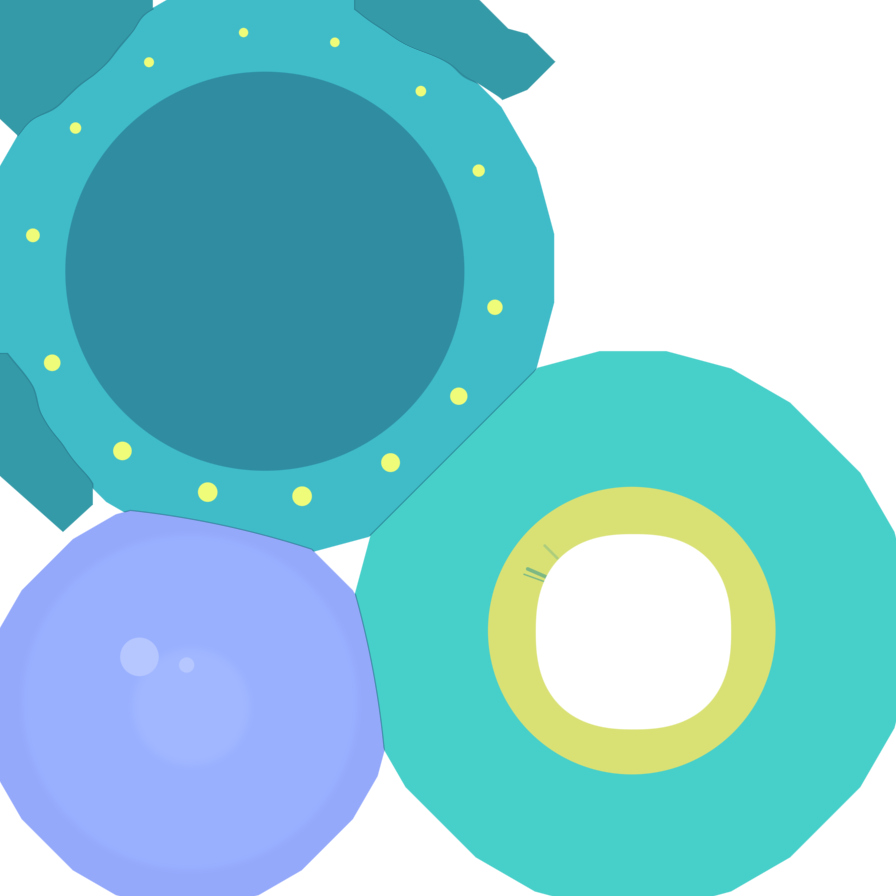
This background is drawn by a three.js fragment shader. Its source:

```glsl
varying vec2 vUv;

const vec3 PAPER = vec3(1.0);
const vec3 TEAL = vec3(0.25, 0.735, 0.785);
const vec3 DEEP_TEAL = vec3(0.184, 0.55, 0.633);
const vec3 PATCH = vec3(0.208, 0.604, 0.655);
const vec3 TURQUOISE = vec3(0.28, 0.81, 0.79);
const vec3 OLIVE = vec3(0.85, 0.882, 0.46);
const vec3 LEMON = vec3(0.935, 0.99, 0.48);
const vec3 STREAK = vec3(0.42, 0.69, 0.53);
const vec3 BLUE_RIM = vec3(0.584, 0.663, 0.985);
const vec3 BLUE = vec3(0.6, 0.69, 1.0);
const vec3 BLUE_CORE = vec3(0.63, 0.717, 1.0);
const vec3 GLINT = vec3(0.715, 0.78, 1.0);
const vec3 INK = vec3(0.13, 0.42, 0.5);

const float EDGE = 0.001;
const float INK_STRENGTH = 0.5;
const float BOW = 0.5;
const float WOBBLE = 0.016;
const float WOBBLE_SCALE = 28.0;
const int DOT_COUNT = 14;
// Facet distances at 0, 15, 30 and 45 degrees, relative to the radius
const vec4 FACETS = vec4(1.0, 0.997, 0.988, 0.975);

const vec2 DISC_CENTRE = vec2(0.2956, 0.6973);
const vec2 TEAL_CENTRE = vec2(0.2988, 0.7005);
const vec2 GREEN_CENTRE = vec2(0.7064, 0.2969);
const vec2 BLUE_CENTRE = vec2(0.209, 0.2135);

float hash(vec2 p) {
  vec3 q = fract(vec3(p.xyx) * 0.1031);
  q += dot(q, q.yzx + 33.33);
  return fract((q.x + q.y) * q.z);
}

float noise(vec2 p) {
  vec2 cell = floor(p), f = fract(p);
  f = f * f * (3.0 - 2.0 * f);
  return mix(mix(hash(cell), hash(cell + vec2(1, 0)), f.x),
             mix(hash(cell + vec2(0, 1)), hash(cell + vec2(1, 1)), f.x), f.y);
}

float cover(float d) { return 1.0 - smoothstep(-EDGE, EDGE, d); }
float softCover(float d, float blur) { return 1.0 - smoothstep(-blur, blur, d); }
float outline(float d) { return INK_STRENGTH * (1.0 - smoothstep(0.0, 1.5 * EDGE, abs(d))); }

// Faceted round, folded into one octant
float facetedDisc(vec2 p, float radius) {
  p = abs(p);
  p = vec2(max(p.x, p.y), min(p.x, p.y));
  vec4 reach = p.x * vec4(1.0, 0.966, 0.866, 0.707) + p.y * vec4(0.0, 0.259, 0.5, 0.707);
  vec4 d = reach - radius * FACETS;
  return max(max(d.x, d.y), max(d.z, d.w));
}

// Positive to the left of a to b; bow bends the edge outward between them
float side(vec2 p, vec2 a, vec2 b, float bow) {
  vec2 dir = normalize(b - a), q = p - 0.5 * (a + b);
  float along = dot(q, dir), halfSpan = 0.5 * length(b - a);
  return dot(q, vec2(-dir.y, dir.x)) + bow * (along * along - halfSpan * halfSpan);
}

float capsule(vec2 p, vec2 a, vec2 b, float radius) {
  vec2 q = p - a, span = b - a;
  return length(q - span * clamp(dot(q, span) / dot(span, span), 0.0, 1.0)) - radius;
}

float patches(vec2 p) {
  float ragged = WOBBLE * (noise(p * WOBBLE_SCALE) - 0.5);
  float upperLeft = side(p, vec2(0.1706, 0.9922), vec2(0.0247, 0.8464), 0.0) + ragged;
  upperLeft = max(upperLeft, side(p, vec2(0.0208, 0.8477), vec2(0.0, 0.8672), 0.0));
  upperLeft = max(upperLeft, p.x - 0.1706);

  float shoulder = max(side(p, vec2(0.5547, 0.9714), vec2(0.5885, 0.9622), 0.0),
                       side(p, vec2(0.5885, 0.9622), vec2(0.6198, 0.931), 0.0));
  float upperRight = min(shoulder, side(p, vec2(0.5352, 1.0), vec2(0.5586, 0.9766), 0.0));
  upperRight = max(upperRight, side(p, vec2(0.6198, 0.931), vec2(0.5885, 0.8997), 0.0));
  upperRight = max(upperRight, side(p, vec2(0.5885, 0.8997), vec2(0.5534, 0.8854), 0.0));
  upperRight = max(upperRight, side(p, vec2(0.5534, 0.8854), vec2(0.3958, 0.9896), 0.0) + ragged);
  upperRight = max(upperRight, 0.3958 - p.x);

  float lowerLeft = side(p, vec2(0.0104, 0.6055), vec2(0.1029, 0.457), 0.0) + ragged;
  lowerLeft = max(lowerLeft, side(p, vec2(0.1029, 0.4362), vec2(0.0703, 0.4063), 0.0));
  lowerLeft = max(lowerLeft, side(p, vec2(0.0703, 0.4063), vec2(0.0, 0.4688), 0.0));
  lowerLeft = max(lowerLeft, max(p.x - 0.1036, p.y - 0.6055));
  return min(upperLeft, min(upperRight, lowerLeft));
}

// Ring of dots, larger toward the bottom, with two wider gaps
float dotRing(vec2 p) {
  float d = 1.0;
  for (int i = 0; i < DOT_COUNT; i++) {
    float n = float(i);
    float angle = radians(73.0 - 23.9 * n - 10.2 * step(2.5, n) - 17.0 * smoothstep(8.0, 11.0, n));
    float lift = sin(angle);
    vec2 centre = (0.261 + 0.0065 * lift) * vec2(cos(angle), lift);
    d = min(d, length(p - centre) - (0.0081 - 0.0029 * lift));
  }
  return d;
}

void main() {
  vec2 p = vUv;

  // Teal cell
  float tealCover = cover(facetedDisc(p - TEAL_CENTRE, 0.3197));
  vec3 color = mix(PAPER, TEAL, tealCover);
  float patchEdge = patches(p);
  color = mix(color, PATCH, cover(patchEdge));
  color = mix(color, INK, outline(patchEdge) * tealCover);
  color = mix(color, DEEP_TEAL, cover(length(p - DISC_CENTRE) - 0.2227));
  color = mix(color, LEMON, cover(dotRing(p - DISC_CENTRE)));

  // Turquoise cell, clipped at the diagonal seam
  float green = max(facetedDisc(p - GREEN_CENTRE, 0.3112),
                    side(p, vec2(0.4141, 0.4036), vec2(0.5977, 0.5872), 0.0));
  float greenCover = cover(green);
  color = mix(color, TURQUOISE, greenCover);
  color = mix(color, INK, outline(green) * tealCover);
  color = mix(color, OLIVE, cover(length(p - vec2(0.7051, 0.2962)) - 0.1605));
  float streaks = min(capsule(p, vec2(0.589, 0.365), vec2(0.612, 0.355), 0.002),
                      capsule(p, vec2(0.585, 0.359), vec2(0.61, 0.35), 0.0008));
  color = mix(color, STREAK, 0.85 * cover(streaks));
  color = mix(color, STREAK, 0.4 * cover(capsule(p, vec2(0.608, 0.391), vec2(0.622, 0.377), 0.0015)));
  vec2 hole = pow(abs(p - vec2(0.707, 0.2949)) / 0.109, vec2(2.46));
  color = mix(color, PAPER, cover(0.109 * (pow(hole.x + hole.y, 1.0 / 2.46) - 1.0)));

  // Blue cell, pressed against both neighbours
  float blue = facetedDisc(p - BLUE_CENTRE, 0.2266);
  blue = max(blue, side(p, vec2(0.1393, 0.431), vec2(0.349, 0.3867), BOW));
  blue = max(blue, side(p, vec2(0.3958, 0.3398), vec2(0.4297, 0.1536), BOW));
  color = mix(color, BLUE_RIM, cover(blue));
  color = mix(color, INK, outline(blue) * max(tealCover, greenCover));
  color = mix(color, BLUE, softCover(length(p - vec2(0.2122, 0.2161)) - 0.186, 0.008));
  color = mix(color, BLUE_CORE, softCover(length(p - vec2(0.2135, 0.2109)) - 0.065, 0.008));
  float glints = min(length(p - vec2(0.1556, 0.2669)) - 0.0215, length(p - vec2(0.2083, 0.2578)) - 0.0085);
  color = mix(color, GLINT, cover(glints));

  gl_FragColor = vec4(color, 1.0);
}
```
